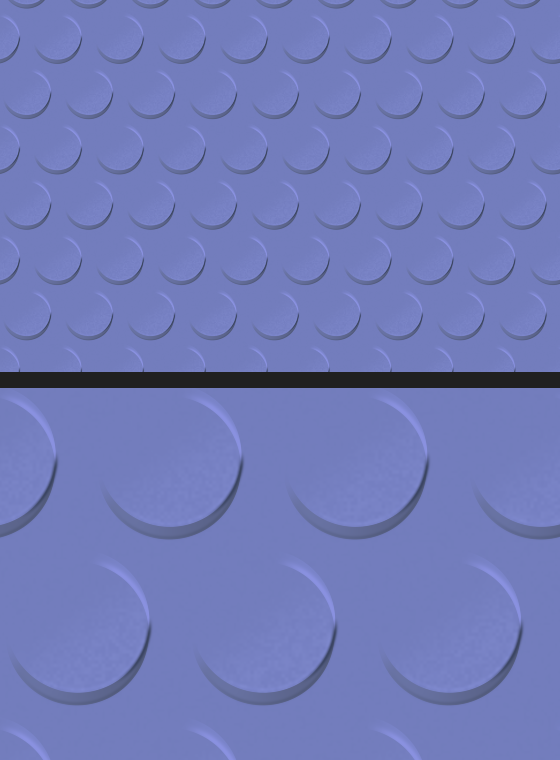
Top: the whole. Bottom: its middle third, enlarged.
This pattern is drawn by a WebGL 1 fragment shader. Its source:

```glsl
precision highp float;
// Blue sheet of raised round studs in staggered rows. Each stud is a pair of
// equal discs shifted vertically: their differences give a lit crescent at the
// upper right and a shaded crescent below; the top face has a soft sheen.

uniform vec2 u_resolution;

const float ROWS = 6.728;    // rows over the canvas height
const float PITCH = 1.12;    // stud spacing along a row, in row heights
const float RADIUS = 0.432;

float hash(vec2 p) {
  p = fract(p * vec2(0.1031, 0.1137));
  p += dot(p, p.yx + 33.33);
  return fract((p.x + p.y) * p.x * 97.0);
}

float valueNoise(vec2 p) {
  vec2 i = floor(p), f = fract(p);
  f = f * f * (3.0 - 2.0 * f);
  return mix(mix(hash(i), hash(i + vec2(1.0, 0.0)), f.x),
             mix(hash(i + vec2(0.0, 1.0)), hash(i + 1.0), f.x), f.y);
}

float disc(vec2 p, float soft) {
  return 1.0 - smoothstep(-soft, soft, length(p) - RADIUS);
}

// Soft stroke along a circle, offset from its edge
float stroke(vec2 p, float offset, float width) {
  float d = (length(p) - RADIUS - offset) / width;
  return exp(-d * d);
}

void main() {
  vec2 p = gl_FragCoord.xy * ROWS / u_resolution.y;
  float soft = 0.6 * ROWS / u_resolution.y;

  // Staggered cells, with the stud at the origin of each
  float row = floor(p.y + 0.45);
  float shift = mix(-0.08, 0.485, mod(row, 2.0));
  float column = floor((p.x - shift) / PITCH + 0.5);
  vec2 q = vec2(p.x - shift - column * PITCH, p.y - row - 0.05);

  // Top face and foot of the stud
  vec2 facePos = q - vec2(0.0, 0.03);
  vec2 footPos = q - vec2(-0.004, -0.046);
  float face = disc(facePos, soft);
  float foot = disc(footPos, soft);
  float side = q.x / max(length(q), 0.001);
  float below = 1.0 - smoothstep(-0.05, 0.06, q.y);

  // Even sheen over the lower right of the face, with fine grain
  vec3 color = vec3(0.45, 0.49, 0.74);
  float sheen = smoothstep(-0.12, 0.26, dot(facePos, vec2(0.6, -0.8)));
  sheen *= face * (0.92 + 0.16 * hash(vec2(column, row) + 20.0));
  color += sheen * vec3(0.019, 0.019, 0.030);
  float grain = valueNoise(p * 48.0) - 0.5;
  color += grain * (0.005 + 0.020 * sheen);

  // Lit crescent, brightest along its inner edge, fading towards the top
  float lit = face * (1.0 - foot) * smoothstep(0.15, 0.65, side);
  float inner = stroke(footPos, 0.012, 0.022);
  vec3 litColor = mix(vec3(0.475, 0.515, 0.785), vec3(0.54, 0.57, 0.88), inner);
  color = mix(color, litColor, lit);

  // Shaded crescent, darkest at the right and fading at the left
  float shade = foot * (1.0 - face) * smoothstep(-1.0, -0.75, side);
  vec3 shadeColor = mix(vec3(0.41, 0.45, 0.64), vec3(0.355, 0.39, 0.54),
                        smoothstep(-0.7, 0.7, side));
  color = mix(color, shadeColor, shade * below);

  // Thin creases: dark outer edge of the foot, light lip of the face
  float bottom = below * smoothstep(-0.9, -0.3, side);
  color -= stroke(footPos, -0.010, 0.012) * bottom * vec3(0.035, 0.035, 0.055);
  color += stroke(facePos, -0.018, 0.012) * bottom * vec3(0.016, 0.016, 0.025);

  // Thin dark line where the two crescents meet
  float line = stroke(facePos, 0.004, 0.012) * below * smoothstep(0.5, 0.9, side);
  color = mix(color, vec3(0.22, 0.26, 0.37), 0.9 * line);

  gl_FragColor = vec4(color, 1.0);
}
```
